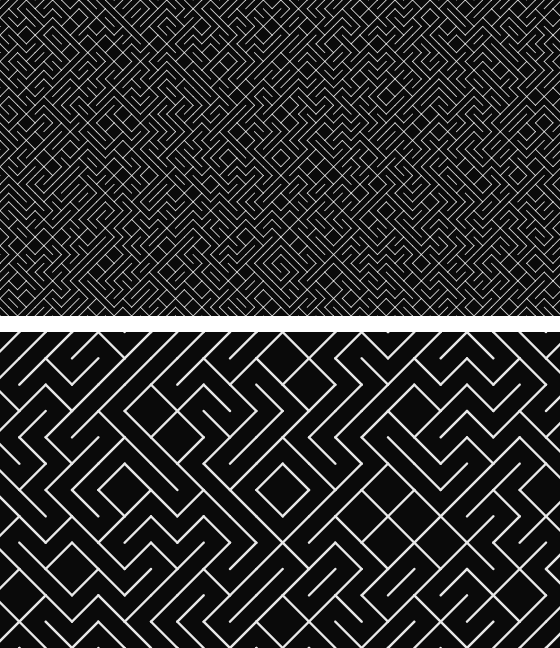
Top: the whole. Bottom: its middle third, enlarged.
Reproduce this pattern procedurally as a Shadertoy shader.

```glsl
// Maze of thin pale diagonals, one random slash per square cell, on near-black.

const float ROWS = 36.0;          // cells over the canvas height
const float LINE_WIDTH = 0.09;    // stroke width in cells
const float RISING_SHARE = 0.5;   // share of cells with a rising slash
const vec3 GROUND = vec3(0.04);
const vec3 LINE = vec3(0.91);

// Integer hash of a cell index, 0 to 1
float hash(ivec2 cell) {
    uvec2 q = uvec2(cell + 4096) * uvec2(1597334673u, 3812015801u);
    uint n = (q.x ^ q.y) * 1597334673u;
    n = (n ^ (n >> 15)) * 2246822519u;
    n ^= n >> 13;
    return float(n >> 8) / 16777216.0;
}

float segmentDistance(vec2 p, vec2 a, vec2 b) {
    vec2 ab = b - a;
    float t = clamp(dot(p - a, ab) / dot(ab, ab), 0.0, 1.0);
    return length(p - a - t * ab);
}

// Part of a pixel-wide box that the stroke covers at distance d
float strokeCoverage(float d, float pixel) {
    float halfWidth = 0.5 * LINE_WIDTH;
    float upper = min(d + 0.5 * pixel, halfWidth);
    float lower = max(d - 0.5 * pixel, -halfWidth);
    return max(upper - lower, 0.0) / pixel;
}

void mainImage(out vec4 fragColor, in vec2 fragCoord) {
    float pixel = ROWS / iResolution.y;
    vec2 p = fragCoord * pixel;
    vec2 home = floor(p);

    // Neighbouring cells supply the stroke ends that spill over corners
    float gap = 1.0;
    for (int y = -1; y <= 1; y++) {
        for (int x = -1; x <= 1; x++) {
            vec2 cell = home + vec2(x, y);
            float rising = step(hash(ivec2(cell)), RISING_SHARE);
            vec2 start = vec2(0.0, 1.0 - rising);
            vec2 end = vec2(1.0, rising);
            float d = segmentDistance(p - cell, start, end);
            gap *= 1.0 - strokeCoverage(d, pixel);
        }
    }

    fragColor = vec4(mix(LINE, GROUND, gap), 1.0);
}
```
